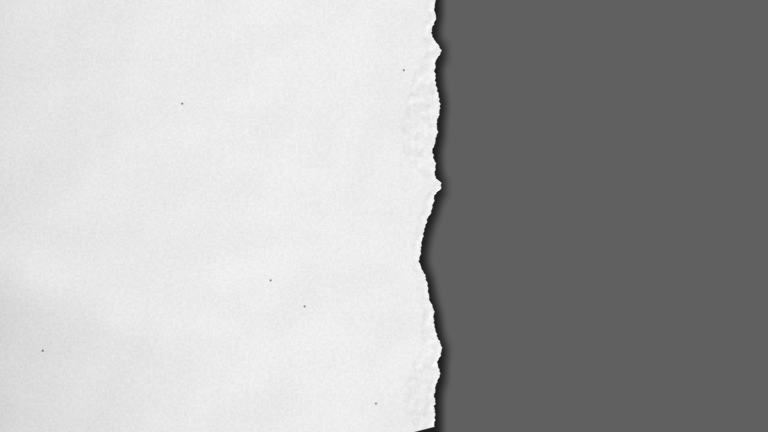
Give the GLSL for this background, as a Shadertoy shader.

```glsl
// Torn sheet of pale paper casting a soft shadow on a flat grey backdrop.
// Lengths are percent of the canvas height; the origin is at the lower left.

const float BACKDROP      = 0.377;
const float PAPER_LEFT    = 0.897;
const float PAPER_RIGHT   = 0.929;
const float TEAR_X        = 100.7;  // mean position of the torn edge
const float JAG_SIZE      = 0.42;
const float SHADOW_REACH  = 2.7;
const float SHADOW_DEPTH  = 0.68;
const vec2  SHADOW_OFFSET = vec2(0.5, -0.5);
const float GRAIN         = 0.030;
const float WRINKLE       = 0.030;
const float FIBRE_RELIEF  = 0.085;
const float SPECK_CELL    = 13.0;
const float SPECK_RADIUS  = 0.22;

vec2 hash2(vec2 p) {
    vec3 q = fract(p.xyx * vec3(0.1031, 0.1030, 0.0973));
    q += dot(q, q.yzx + 33.33);
    return fract((q.xx + q.yz) * q.zy);
}

float cornerSlope(vec2 cell, vec2 offset) {
    float angle = 6.2832 * hash2(cell).x;
    return dot(vec2(cos(angle), sin(angle)), offset);
}

float gradientNoise(vec2 p) {
    vec2 i = floor(p), f = fract(p), e = vec2(1.0, 0.0);
    vec2 u = f * f * f * (f * (f * 6.0 - 15.0) + 10.0);
    float low  = mix(cornerSlope(i, f), cornerSlope(i + e, f - e), u.x);
    float high = mix(cornerSlope(i + e.yx, f - e.yx), cornerSlope(i + 1.0, f - 1.0), u.x);
    return mix(low, high, u.y);
}

float fbm(vec2 p) {
    float sum = 0.0, amp = 0.5;
    for (int k = 0; k < 4; k++) {
        sum += amp * gradientNoise(p);
        p = mat2(1.6, 1.2, -1.2, 1.6) * p + 7.3;
        amp *= 0.5;
    }
    return sum;
}

// Relief lit from the upper left.
float emboss(vec2 p, float stepSize) {
    return fbm(p) - fbm(p + stepSize * vec2(-0.6, 0.8));
}

float bump(float y, float centre, float width) {
    float d = (y - centre) / width;
    return exp(-d * d);
}

// Horizontal position of the tear: broad bays and knobs.
float tearProfile(float y) {
    float x = TEAR_X;
    x += 1.5 * bump(y, 88.2, 1.6) - 0.9 * bump(y, 92.8, 1.5);
    x += 1.1 * bump(y, 75.9, 3.6) + 0.5 * bump(y, 69.2, 2.3);
    x += 1.5 * bump(y, 56.9, 1.5) - 0.5 * bump(y, 64.8, 1.5);
    x -= 3.2 * bump(y, 42.1, 7.0) + 0.5 * bump(y, 48.6, 3.2);
    x -= 0.7 * bump(y, 39.1, 1.9) + 1.15 * bump(y, 32.4, 4.2);
    x += 1.5 * bump(y, 19.0, 2.8) + 1.1 * bump(y, 13.4, 2.3);
    return x;
}

// Width of the exposed fibre band beside the tear.
float fibreWidth(float y) {
    float upper = 6.2 * bump(y, 71.8, 12.7) * smoothstep(57.0, 63.0, y);
    return 1.9 + upper + 5.1 * bump(y, 9.7, 11.6);
}

float shadowAt(vec2 p) {
    float sum = 0.0;
    for (int k = -3; k <= 3; k++) {
        float y = p.y - SHADOW_OFFSET.y + 0.7 * float(k);
        float gap = p.x - SHADOW_OFFSET.x - tearProfile(y);
        sum += 1.0 - smoothstep(-0.6, SHADOW_REACH, gap);
    }
    return SHADOW_DEPTH * sum / 7.0;
}

float specks(vec2 p, float pixel) {
    vec2 cell = floor(p / SPECK_CELL);
    vec2 seed = hash2(cell + 17.0);
    vec2 centre = (cell + 0.15 + 0.7 * seed) * SPECK_CELL;
    float present = step(0.88, hash2(cell + 51.0).y);
    return present * (1.0 - smoothstep(0.0, SPECK_RADIUS + pixel, length(p - centre)));
}

float paperShade(vec2 p, float inset, float pixel) {
    // Broad light, with a darker hollow under a slanting fold at lower left
    float shade = mix(PAPER_LEFT, PAPER_RIGHT, smoothstep(0.0, 65.0, p.x));
    shade -= 0.025 * exp(-p.x / 7.0);
    float fold = p.y - 38.0 + 0.35 * p.x + 5.0 * gradientNoise(p * 0.06);
    shade -= 0.040 * exp(-p.x / 32.0) * (1.0 - smoothstep(-9.0, 2.0, fold));
    shade += 0.015 * exp(-p.x / 30.0) * bump(fold, 4.0, 5.0);

    // Wrinkles, grain and specks
    shade += WRINKLE * emboss(p * 0.055, 0.35);
    shade += GRAIN * (gradientNoise(p * 1.9) + 0.6 * gradientNoise(p * 0.9 + 40.0));
    shade -= 0.4 * specks(p, pixel);

    // Rough fibre band, with a faint lip where the surface peels away
    float lip = fibreWidth(p.y) - inset + 1.6 * fbm(p * 0.35);
    float band = smoothstep(-0.3, 0.5, lip);
    shade += band * (FIBRE_RELIEF * emboss(p * 0.4, 0.5) - 0.008);
    shade -= 0.025 * bump(lip, 0.1, 0.5) * (0.5 + gradientNoise(p * 0.5));
    return shade + 0.02 * bump(inset, 0.5, 0.6);
}

void mainImage(out vec4 fragColor, in vec2 fragCoord) {
    float pixel = 100.0 / iResolution.y;
    vec2 p = fragCoord * pixel;
    float jag = gradientNoise(vec2(p.y * 0.7, 3.5)) + 0.7 * gradientNoise(vec2(p.y * 1.7, 8.5));
    float inset = tearProfile(p.y) + JAG_SIZE * jag - p.x;
    float lowerCut = p.y - 0.26 * (p.x - 96.0);  // slanted bottom corner
    float coverage = smoothstep(-pixel, pixel, min(inset, lowerCut));
    float ground = BACKDROP * (1.0 - shadowAt(p));
    fragColor = vec4(vec3(mix(ground, paperShade(p, inset, pixel), coverage)), 1.0);
}
```
